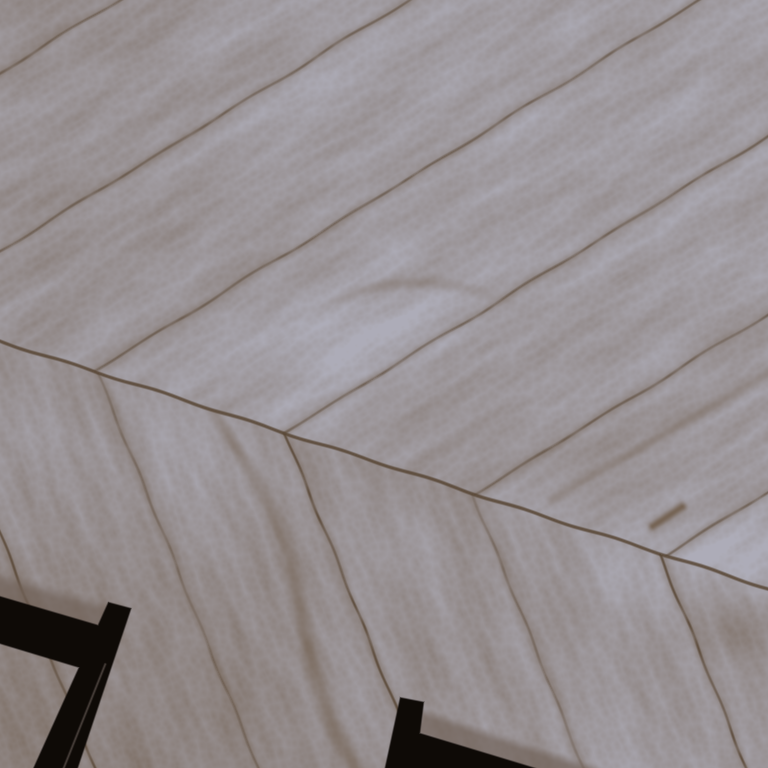
Reproduce this texture procedurally as a Shadertoy shader.

```glsl
// Pale chevron wood planks with fine grain, thin seams and dark metal furniture legs.

const vec3 COOL_WOOD = vec3(0.665, 0.657, 0.695);
const vec3 WARM_WOOD = vec3(0.515, 0.465, 0.435);
const vec3 SEAM = vec3(0.34, 0.27, 0.20);
const vec3 VEIN = vec3(0.42, 0.34, 0.26);
const vec3 METAL = vec3(0.055, 0.038, 0.025);

vec2 hash2(vec2 p) {
    vec3 q = fract(p.xyx * vec3(0.1031, 0.1030, 0.0973));
    q += dot(q, q.yzx + 33.33);
    return fract((q.xx + q.yz) * q.zy);
}

// Distance to the nearest jittered cell point.
float cellular(vec2 p) {
    vec2 cell = floor(p), f = fract(p);
    float nearest = 2.0;
    for (int y = -1; y <= 1; y++)
    for (int x = -1; x <= 1; x++) {
        vec2 o = vec2(x, y);
        vec2 d = o + hash2(cell + o + 70.0) - f;
        nearest = min(nearest, dot(d, d));
    }
    return sqrt(nearest);
}

float layeredSines(vec2 p) {
    float sum = 0.0, amp = 0.5;
    for (int i = 0; i < 4; i++) {
        sum += amp * sin(p.x + 1.7 * sin(p.y)) * cos(p.y * 0.8 + float(i));
        p = mat2(1.5, 0.9, -0.9, 1.5) * p + 1.3;
        amp *= 0.55;
    }
    return sum;
}

float blob(vec2 p, vec2 center, vec2 radius) {
    vec2 d = (p - center) / radius;
    return exp(-dot(d, d));
}

float segmentDistance(vec2 p, vec2 a, vec2 b) {
    vec2 d = b - a;
    return length(p - a - d * clamp(dot(p - a, d) / dot(d, d), 0.0, 1.0));
}

float stroke(float dist, float width, float soft) {
    return 1.0 - smoothstep(width - soft, width + soft, abs(dist));
}

// Signed distance to the right-hand side of a directed edge.
float edgeSide(vec2 p, vec2 a, vec2 b) {
    vec2 d = normalize(b - a);
    return dot(p - a, vec2(-d.y, d.x));
}

// Filled convex quad, corners in clockwise order.
float quad(vec2 p, vec2 a, vec2 b, vec2 c, vec2 d, float soft) {
    float dist = max(max(edgeSide(p, a, b), edgeSide(p, b, c)),
                     max(edgeSide(p, c, d), edgeSide(p, d, a)));
    return 1.0 - smoothstep(-soft, soft, dist);
}

// Streaks in plank space: x runs along the board, y across it.
float woodGrain(vec2 st, float seed) {
    st.y += 0.006 * layeredSines(st * vec2(9.0, 14.0) + seed);
    float broad = cellular(st * vec2(4.0, 24.0) + seed * 7.3);
    float fine = cellular(st * vec2(14.0, 75.0) + seed * 3.1);
    return 0.62 * (0.48 - broad) + 0.38 * (0.48 - fine);
}

void mainImage(out vec4 fragColor, in vec2 fragCoord) {
    vec2 p = fragCoord / iResolution.xy;
    float soft = max(0.0016, 0.8 / iResolution.y);
    vec2 wobble = p + 0.0012 * vec2(sin(p.y * 61.0), sin(p.x * 53.0));

    // Two plank directions meet along the sloping main joint.
    float joint = (wobble.y - 0.556 + 0.322 * wobble.x) * 0.952;
    bool upper = joint > 0.0;
    vec2 along = normalize(upper ? vec2(1.0, 0.614) : vec2(0.405, -1.0));
    vec2 st = vec2(dot(p, along), dot(p, vec2(-along.y, along.x)));
    float row = upper ? (wobble.y - 0.614 * wobble.x - 0.441) / 0.232
                      : (wobble.x + 0.405 * wobble.y - 0.336) / 0.212;
    float plank = floor(row);
    float seam = (row - floor(row + 0.5)) * (upper ? 0.198 : 0.196);
    float seed = plank + (upper ? 20.0 : 47.0);

    // Soft room light and warm bounce.
    float warmth = upper ? 0.23 : 0.36;
    warmth += 0.42 * blob(p, vec2(0.08, 0.02), vec2(0.42, 0.30));
    warmth += 0.22 * blob(p, vec2(0.0, 0.98), vec2(0.30, 0.18));
    warmth += 0.20 * blob(p, vec2(0.12, 0.66), vec2(0.32, 0.14));
    warmth += 0.18 * blob(p, vec2(0.66, 0.44), vec2(0.22, 0.10));
    warmth -= 0.22 * blob(p, vec2(0.50, 0.57), vec2(0.13, 0.07));
    warmth -= 0.24 * blob(p, vec2(0.93, 0.26), vec2(0.14, 0.05));
    warmth += 0.30 * blob(p, vec2(0.99, 0.18), vec2(0.09, 0.04));
    warmth += 0.09 * layeredSines(p * 7.0) + 0.08 * (hash2(vec2(seed)).x - 0.5);
    warmth += 0.62 * woodGrain(st, seed) + 0.16 * (0.45 - cellular(p * 105.0));
    vec3 color = mix(COOL_WOOD, WARM_WOOD, clamp(warmth, -0.1, 1.25));

    // Brown veins, a curved figure and a small knot.
    float lowerVein = p.x + 0.405 * p.y - 0.472 - 0.016 * sin(p.y * 13.0 - 2.5);
    float veinBreak = 0.6 + 0.4 * layeredSines(p * 31.0);
    float vein = upper ? 0.0 : 0.55 * exp(-pow(lowerVein / 0.011, 2.0)) * veinBreak;
    float arc = p.y - 0.632 + 1.9 * pow(p.x - 0.545, 2.0);
    vein += 0.27 * exp(-pow(arc / 0.008, 2.0)) * blob(p, vec2(0.52, 0.63), vec2(0.13, 0.08));
    float sideVein = segmentDistance(p, vec2(0.72, 0.35), vec2(1.02, 0.525));
    vein += 0.30 * exp(-pow(sideVein / 0.007, 2.0));
    float knot = segmentDistance(p, vec2(0.850, 0.315), vec2(0.888, 0.340));
    vein += 0.8 * exp(-pow(knot / 0.006, 2.0));
    color = mix(color, VEIN, clamp(vein, 0.0, 1.0));

    // Repeated plank seams, alternating in strength below the joint.
    float strength = upper ? 0.55 : mix(0.38, 0.82, mod(floor(row + 0.5), 2.0));
    strength *= 0.82 + 0.18 * sin(st.x * 90.0 + 3.0 * sin(st.x * 37.0));
    color = mix(color, VEIN, 0.25 * exp(-pow(seam / 0.006, 2.0)));
    color = mix(color, SEAM, strength * stroke(seam, 0.0016, soft));
    color = mix(color, SEAM, 0.85 * stroke(joint, 0.0021, soft));

    // Warm shadows beside the furniture.
    float shade = quad(p, vec2(-0.1, 0.278), vec2(0.145, 0.208), vec2(0.13, 0.17), vec2(-0.1, 0.20), 0.010);
    shade += quad(p, vec2(0.55, 0.073), vec2(0.80, -0.01), vec2(0.69, -0.01), vec2(0.54, 0.045), 0.008);
    color = mix(color, vec3(0.43, 0.37, 0.33), 0.65 * min(shade, 1.0));

    // Dark bars and slanted posts.
    float metal = quad(p, vec2(-0.1, 0.253), vec2(0.135, 0.184), vec2(0.105, 0.130), vec2(-0.1, 0.192), soft);
    metal = max(metal, quad(p, vec2(0.141, 0.216), vec2(0.171, 0.208), vec2(0.098, -0.01), vec2(0.039, -0.01), soft));
    metal = max(metal, quad(p, vec2(0.521, 0.092), vec2(0.552, 0.086), vec2(0.540, -0.01), vec2(0.499, -0.01), soft));
    metal = max(metal, quad(p, vec2(0.535, 0.049), vec2(0.72, -0.007), vec2(0.70, -0.03), vec2(0.53, -0.03), soft));
    color = mix(color, METAL, metal);
    float glint = stroke(segmentDistance(p, vec2(0.137, 0.135), vec2(0.083, 0.0)), 0.0012, soft);
    fragColor = vec4(mix(color, WARM_WOOD, 0.5 * glint), 1.0);
}
```
